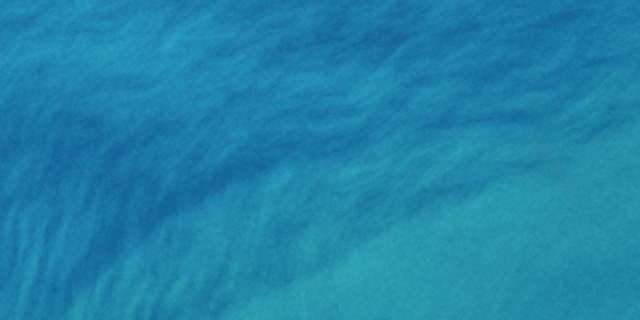
Write a Shadertoy shader that draws this texture.

```glsl
// Shallow tropical sea from the air: rippled sandbanks under blue and teal water.

const vec3 BLUE_DEEP  = vec3(0.080, 0.395, 0.610);
const vec3 BLUE_LIGHT = vec3(0.155, 0.630, 0.745);
const vec3 TEAL_DEEP  = vec3(0.070, 0.435, 0.595);
const vec3 TEAL_LIGHT = vec3(0.185, 0.650, 0.700);
const vec3 SILT       = vec3(0.240, 0.500, 0.600);

float hash(vec2 p) {
    p = fract(p * vec2(0.1031, 0.1137));
    p += dot(p, p.yx + 33.33);
    return fract((p.x + p.y) * p.x * 17.0);
}

// Smoothly interpolated cell values, -0.5..0.5
float cellNoise(vec2 p) {
    vec2 cell = floor(p), f = fract(p);
    f = f * f * (3.0 - 2.0 * f);
    float low  = mix(hash(cell), hash(cell + vec2(1, 0)), f.x);
    float high = mix(hash(cell + vec2(0, 1)), hash(cell + vec2(1, 1)), f.x);
    return mix(low, high, f.y) - 0.5;
}

// Layered, mutually warped sines, about -1..1
float swell(vec2 p, int layers) {
    float sum = 0.0, amp = 0.6;
    mat2 turn = mat2(0.80, 0.60, -0.60, 0.80);
    for (int i = 0; i < layers; i++) {
        p += 0.8 * sin(p.yx * 0.9 + float(i) * 1.7);
        sum += amp * sin(p.x) * cos(p.y);
        p = turn * p * 1.65 + 2.3;
        amp *= 0.62;
    }
    return sum;
}

// Soft round patch, 1 at its centre
float patchAt(vec2 p, vec2 center, vec2 size) {
    vec2 q = (p - center) / size;
    return exp(-dot(q, q));
}

float softRamp(float x, float width) {
    return 0.5 * (x + sqrt(x * x + width * width));
}

// Bank profile: bright just inside the edge, shaded trough just outside
float bankLip(float depth, float width) {
    float inside = smoothstep(-0.012, 0.025, depth) * exp(-max(depth, 0.0) / width);
    float trough = exp(-pow((depth + 0.045) / 0.05, 2.0));
    return inside - 0.6 * trough;
}

float segmentDistance(vec2 p, vec2 a, vec2 b) {
    vec2 ab = b - a;
    return length(p - a - ab * clamp(dot(p - a, ab) / dot(ab, ab), 0.0, 1.0));
}

void mainImage(out vec4 fragColor, in vec2 fragCoord) {
    vec2 p = fragCoord / iResolution.y;
    vec2 drift = vec2(swell(p * 5.0, 3), swell(p * 5.0 + 11.0, 3));
    vec2 wobble = vec2(swell(p * 19.0 + 3.0, 2), swell(p * 19.0 + 8.0, 2));
    vec2 q = p + 0.020 * drift + 0.007 * wobble;

    // Flow coordinates: slanted streaks that steepen in the lower left
    float bend = softRamp(0.70 - 0.35 * q.x - q.y, 0.16);
    float along = 0.90 * q.x + 0.42 * q.y;
    float across = 0.92 * q.y - 0.40 * q.x + 0.70 * bend;

    // Two sandbanks, measured as depth below their upper edges
    float outerDepth = 0.66 - 0.64 * exp(-1.85 * (q.x - 0.2)) - q.y;
    float innerDepth = 0.03 + 0.46 * (q.x - 0.70) - q.y;
    float outerBank = smoothstep(-0.02, 0.06, outerDepth);
    float innerBank = smoothstep(-0.03, 0.07, innerDepth);
    float eastFade = 1.0 - smoothstep(1.45, 1.85, p.x);

    // Broad light and dark water
    float tone = 0.40 + 0.10 * swell(p * vec2(3.0, 6.0) + 4.0, 3);
    tone += 0.27 * patchAt(p, vec2(0.45, 0.84), vec2(0.60, 0.17));
    tone += 0.15 * patchAt(p, vec2(1.20, 0.72), vec2(0.35, 0.08));
    tone -= 0.30 * patchAt(q, vec2(1.05, 0.88), vec2(0.20, 0.07));
    tone -= 0.17 * patchAt(p, vec2(1.75, 0.85), vec2(0.40, 0.20));
    tone -= 0.20 * patchAt(p, vec2(0.00, 0.60), vec2(0.30, 0.10));
    tone -= 0.15 * patchAt(p, vec2(0.55, 0.42), vec2(0.45, 0.12));
    tone -= 0.12 * patchAt(p, vec2(0.25, 0.05), vec2(0.20, 0.20));
    tone += 0.08 * outerBank + 0.16 * innerBank;
    tone += 0.15 * patchAt(p, vec2(1.15, 0.12), vec2(0.35, 0.18));
    tone -= 0.24 * patchAt(p, vec2(1.85, 0.10), vec2(0.40, 0.16));
    tone += 0.20 * eastFade * bankLip(outerDepth, 0.09);
    tone += 0.14 * eastFade * bankLip(innerDepth, 0.12);

    // Slanted streaks in two sizes, calmer on the inner bank
    float streaks = swell(vec2(along * 12.0, across * 38.0), 4);
    float fine = swell(vec2(along * 30.0, across * 85.0) + 7.0, 3);
    float calm = mix(1.0, 0.35, innerBank);
    tone += calm * (0.23 * streaks + 0.13 * fine);

    // Tight steep sand ripples in the lower left
    float rippleArea = smoothstep(0.12, 0.42, bend) * (1.0 - innerBank);
    float ripple = sin(across * 165.0 + 2.2 * swell(p * 9.0, 3));
    tone += 0.13 * rippleArea * ripple * (0.7 + 0.6 * drift.x);

    // Fine speckle
    tone += 0.20 * cellNoise(p * 190.0) + 0.14 * cellNoise(p * 80.0);

    // Blue water turning teal towards the lower right
    float teal = smoothstep(-0.25, 0.65, 0.45 * p.x - p.y + 0.15 + 0.05 * drift.y);
    tone = clamp(tone, 0.0, 1.0);
    vec3 color = mix(mix(BLUE_DEEP, BLUE_LIGHT, tone), mix(TEAL_DEEP, TEAL_LIGHT, tone), teal);

    // Faint silt trail
    float trail = segmentDistance(q + 0.012 * wobble, vec2(1.66, 0.58), vec2(1.80, 0.40));
    color = mix(color, SILT, 0.25 * smoothstep(0.03, 0.0, trail));

    fragColor = vec4(color, 1.0);
}
```
